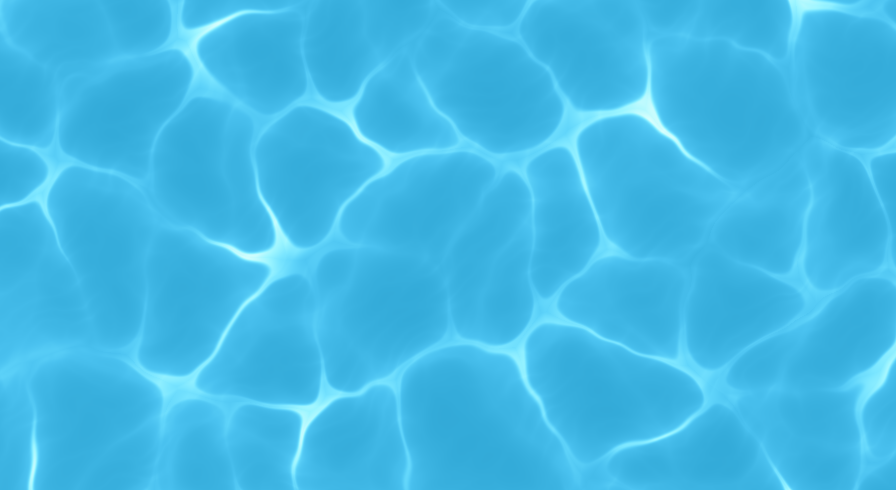
This texture is drawn by a WebGL 1 fragment shader. Its source:

```glsl
precision highp float;
uniform vec2 u_resolution;

vec2 cellPoint(vec2 cell) {
  vec2 h = vec2(dot(cell, vec2(127.1, 311.7)), dot(cell, vec2(269.5, 183.3)));
  return 0.5 + 0.43 * sin(6.2832 * fract(sin(h) * 43758.5453));
}

// Distance to the nearest cell border, with rounded cell corners
float borderDistance(vec2 p, float sharpness) {
  vec2 base = floor(p), f = p - base;
  vec2 nearest = vec2(0.0), nearestCell = vec2(0.0);
  float best = 9.0;
  for (int y = -1; y <= 1; y++) {
    for (int x = -1; x <= 1; x++) {
      vec2 cell = vec2(float(x), float(y));
      vec2 r = cell + cellPoint(base + cell) - f;
      if (dot(r, r) < best) {
        best = dot(r, r);
        nearest = r;
        nearestCell = cell;
      }
    }
  }
  float sum = 0.0;
  for (int y = -2; y <= 2; y++) {
    for (int x = -2; x <= 2; x++) {
      vec2 cell = nearestCell + vec2(float(x), float(y));
      vec2 r = cell + cellPoint(base + cell) - f;
      vec2 gap = r - nearest;
      if (dot(gap, gap) > 0.0001) {
        float d = dot(0.5 * (r + nearest), normalize(gap));
        sum += exp(-sharpness * d);
      }
    }
  }
  return -log(sum) / sharpness;
}

// Layered sines that bend the water surface
vec2 ripple(vec2 p) {
  vec2 bend = 0.032 * sin(p.yx * vec2(8.3, 7.1) + 2.0 * sin(p * 3.7) + vec2(0.4, 2.1));
  bend += 0.012 * sin(p.yx * vec2(21.0, 18.0) + p * 9.0 + vec2(1.7, 0.3));
  return bend + 0.003 * sin(p.yx * vec2(57.0, 63.0) + 2.0 * sin(p * 31.0));
}

// Water colour from shade (0) to glint (6.5)
vec3 waterColor(float light) {
  vec3 c = mix(vec3(0.17, 0.635, 0.82), vec3(0.20, 0.67, 0.85), clamp(light + 1.0, 0.0, 1.0));
  c = mix(c, vec3(0.24, 0.71, 0.89), clamp(light, 0.0, 1.0));
  c = mix(c, vec3(0.29, 0.76, 0.94), clamp(light - 1.0, 0.0, 1.0));
  c = mix(c, vec3(0.37, 0.83, 0.98), clamp(light - 2.0, 0.0, 1.0));
  c = mix(c, vec3(0.48, 0.90, 1.00), clamp(light - 3.0, 0.0, 1.0));
  c = mix(c, vec3(0.61, 0.96, 1.00), clamp(light - 4.0, 0.0, 1.0));
  return mix(c, vec3(0.86, 1.0, 0.99), clamp((light - 5.0) / 1.5, 0.0, 1.0));
}

void main() {
  vec2 p = gl_FragCoord.xy / u_resolution.y;
  vec2 q = p + ripple(p);

  // Where the light gathers and where it fades
  float focus = 0.5 + 0.25 * (sin(dot(p, vec2(9.1, 5.3)) + 2.0 * sin(p.y * 6.0))
                            + sin(dot(p, vec2(-6.7, 11.9)) + 2.0 * sin(p.x * 5.0 + 1.0)));

  // Main caustic net: soft halo and thin bright core
  float d = borderDistance(q * 4.3 + vec2(3.0, 7.0), 14.0) / 4.3;
  float halo = exp(-sqrt(d * d + 0.00002) / 0.03);
  float width = mix(0.003, 0.0055, focus);
  float core = exp(-pow(max(d, 0.0) / width, 2.0));
  float light = -0.1 + mix(1.1, 2.5, focus) * halo + 3.6 * focus * focus * core;

  // Fainter net from deeper ripples
  vec2 deep = q + 0.6 * ripple(q.yx * 1.3 + 4.0);
  float e = borderDistance(deep * 3.1 + vec2(17.0, 29.0), 12.0) / 3.1;
  light += mix(1.2, 0.6, focus) * exp(-max(e, 0.0) / 0.035);

  // Slanted wisps and broad shading
  vec2 slant = mat2(0.8, -0.6, 0.6, 0.8) * (q + 0.7 * ripple(p * 2.3));
  float wisp = exp(-5.0 * max(borderDistance(slant * vec2(8.0, 19.0), 9.0), 0.0));
  light += 0.4 * (wisp - 0.4) * (0.4 + halo);
  light += 0.2 * sin(p.x * 3.1 + 1.5 * sin(p.y * 4.0)) * sin(p.y * 5.3 + p.x);

  gl_FragColor = vec4(waterColor(light), 1.0);
}
```
